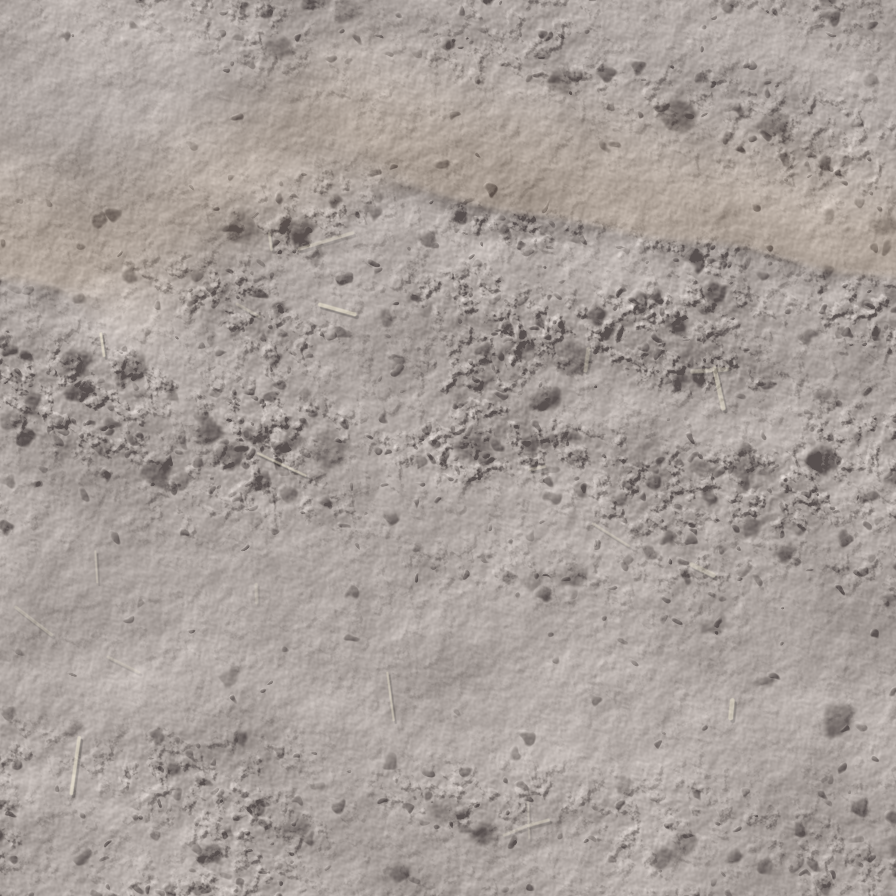
This texture is drawn by a WebGL 2 fragment shader. Its source:

```glsl
#version 300 es
precision highp float;
// Dry ploughed soil: slanting furrows, crumbled clods and scattered straw.
uniform vec2 u_resolution;
out vec4 fragColor;

#define SOIL_COLOR vec3(0.690, 0.658, 0.642)
#define SAND_TINT vec3(0.016, 0.001, -0.022)
#define STRAW_COLOR vec3(0.84, 0.81, 0.75)
#define LIGHT_DIR vec2(-0.6, 0.8)
#define RELIEF 0.60
#define RELIEF_STEP 0.0036
#define PATCHINESS 0.20
#define CLOD_DENSITY 1.0
#define CLOD_SHADOW 0.26
#define LUMP_SHADE 0.24
#define STRAW_COUNT 22

float hash(vec2 p) {
    vec3 q = fract(vec3(p.xyx) * 0.1031);
    q += dot(q, q.yzx + 33.33);
    return fract((q.x + q.y) * q.z);
}

float gradientAt(vec2 corner, vec2 offset) {
    float angle = 6.2832 * hash(corner);
    return dot(vec2(cos(angle), sin(angle)), offset);
}

// Gradient noise, centred on one half
float noise(vec2 p) {
    vec2 i = floor(p), f = fract(p), e = vec2(1, 0);
    vec2 u = f * f * f * (f * (f * 6.0 - 15.0) + 10.0);
    return 0.5 + 0.8 * mix(
        mix(gradientAt(i, f), gradientAt(i + e, f - e), u.x),
        mix(gradientAt(i + e.yx, f - e.yx), gradientAt(i + 1.0, f - 1.0), u.x), u.y);
}

float fbm(vec2 p) {
    float sum = 0.0, weight = 0.45;
    for (int i = 0; i < 4; i++) {
        p = mat2(0.8, 0.6, -0.6, 0.8) * p * 2.07 + 17.3;
        sum += weight * noise(p);
        weight *= 0.6;
    }
    return sum;
}

// Position across the furrows, growing downwards; they flatten to the bottom.
float furrow(vec2 p) {
    float down = 1.0 - p.y;
    return down - mix(0.25, 0.04, down) * (p.x - 0.5) + 0.02 * (noise(p * 8.0) - 0.5);
}

// Signed distance past the crest that divides smooth sand from rough soil.
float pastCrest(vec2 p) {
    return furrow(p) - 0.218 - 0.19 * (1.0 - smoothstep(0.08, 0.42, p.x));
}

// The crest is worn away where it steps down.
float crestWear(float x) {
    return smoothstep(0.06, 0.18, x) * (1.0 - smoothstep(0.33, 0.48, x));
}

// How crumbled the soil is, in clusters drawn out along the furrows
float crumble(vec2 p) {
    float t = furrow(p), soft = 0.01 + 0.09 * crestWear(p.x);
    float top = 0.5 * (1.0 - smoothstep(0.08, 0.16, t));
    float middle = smoothstep(-soft, soft, pastCrest(p)) * (1.0 - smoothstep(0.50, 0.70, t));
    float bottom = 0.75 * smoothstep(0.80, 0.90, t) * (1.0 - 0.4 * p.x);
    float cluster = smoothstep(0.28, 0.70, noise(vec2(p.x * 6.0, t * 13.0) + 5.0));
    return (0.12 + 0.88 * max(top, max(middle, bottom))) * (0.30 + 0.95 * cluster);
}

// Tone added by one size of clods: lit and shaded bodies with cast shadows.
float clods(vec2 p, float scale, float share) {
    vec2 g = p * scale;
    float tone = 0.0;
    for (int y = -1; y <= 1; y++)
    for (int x = -1; x <= 1; x++) {
        vec2 id = floor(g) + vec2(x, y);
        vec2 key = id + scale;
        float draw = hash(key + 77.1);
        if (draw > 1.3 * share) continue;
        vec2 center = id + vec2(hash(key + 3.7), hash(key + 41.3));
        if (draw > share * CLOD_DENSITY * crumble(center / scale)) continue;
        vec2 q = (g - center) / mix(0.20, 0.46, hash(key + 12.9));
        q.y *= mix(0.9, 1.4, hash(key + 55.5));
        float body = 1.0 - smoothstep(0.75, 1.05, length(q));
        float shadow = 1.0 - smoothstep(0.55, 1.1, length(q + LIGHT_DIR * 0.5));
        float lit = 0.12 * dot(q, LIGHT_DIR) - 0.04;
        float strength = mix(0.45, 1.1, hash(key + 91.7));
        tone += strength * mix(-CLOD_SHADOW * shadow, lit - 0.45 * CLOD_SHADOW * shadow, body);
    }
    return tone;
}

float lump(vec2 p) {
    return smoothstep(0.49, 0.66, fbm(p * 20.0 + 40.0));
}

// x: straw cover, y: shadow beside it.
vec2 straw(vec2 p) {
    vec2 cover = vec2(0.0);
    for (int i = 0; i < STRAW_COUNT; i++) {
        vec2 seed = vec2(float(i) * 7.3, 19.1);
        vec2 center = vec2(hash(seed), 0.74 * hash(seed + 2.4));
        float swing = hash(seed + 5.8) - 0.5;
        float angle = hash(seed + 9.2) < 0.55 ? 1.57 + 0.6 * swing : -0.15 + 1.1 * swing;
        float halfLength = mix(0.008, 0.032, hash(seed + 13.6));
        float width = mix(0.0007, 0.0024, hash(seed + 23.4));
        vec2 axis = vec2(cos(angle), sin(angle));
        for (int k = 0; k < 2; k++) {
            vec2 q = p - center + float(k) * LIGHT_DIR * 0.004;
            vec2 d = vec2(max(abs(dot(q, axis)) - halfLength, 0.0), dot(q, vec2(-axis.y, axis.x)));
            float mask = 1.0 - smoothstep(width - 0.0008, width + 0.0014, length(d));
            cover[k] = max(cover[k], mask * mix(0.35, 0.95, hash(seed + 31.7)));
        }
    }
    return cover;
}

void main() {
    vec2 p = gl_FragCoord.xy / u_resolution.y;
    float rough = crumble(p), crest = pastCrest(p), t = furrow(p), wear = crestWear(p.x);

    // Fine relief and broad patches, drawn out along the furrows
    float slope = fbm(p * 14.0) - fbm((p + LIGHT_DIR * RELIEF_STEP) * 14.0);
    float tone = RELIEF * slope * mix(0.75, 1.2, rough);
    tone += PATCHINESS * (fbm(p * 3.5 + 8.0) - 0.49);
    tone += 0.09 * (noise(vec2(p.x * 2.5, t * 13.0)) - 0.5) - 0.035 * rough;

    // Crumbs with a pale lit side and a dark far side
    float edge = lump(p) - lump(p + LIGHT_DIR * 0.0045);
    tone += LUMP_SHADE * (0.15 + rough) * (0.4 * max(edge, 0.0) + min(edge, 0.0));

    // Shaded foot of the crest
    float foot = smoothstep(-0.002, 0.004, crest) * exp(-max(crest, 0.0) / 0.014);
    tone -= foot * (1.0 - wear) * 0.17 * smoothstep(0.2, 0.75, noise(p * 28.0));

    // Clods with ragged outlines
    vec2 ragged = p + 0.011 * (vec2(noise(p * 65.0), noise(p * 65.0 + 31.0)) - 0.5);
    tone += clods(ragged, 20.0, 0.30) + clods(ragged, 42.0, 0.34) + clods(ragged, 80.0, 0.20);
    tone = max(tone, -0.34);

    // Warm sand above the crest, cooler soil in deep shade
    float soft = 0.008 + 0.09 * wear;
    float sand = smoothstep(-0.20, -0.03, crest) * (1.0 - smoothstep(-soft, soft, crest));
    vec3 color = SOIL_COLOR + tone + SAND_TINT * sand;
    color.b += 0.06 * max(-tone - 0.12, 0.0);

    vec2 stalk = straw(p);
    color *= 1.0 - 0.22 * stalk.y;
    color = mix(color, STRAW_COLOR + 0.5 * tone, stalk.x);
    fragColor = vec4(clamp(color, 0.0, 1.0), 1.0);
}
```
